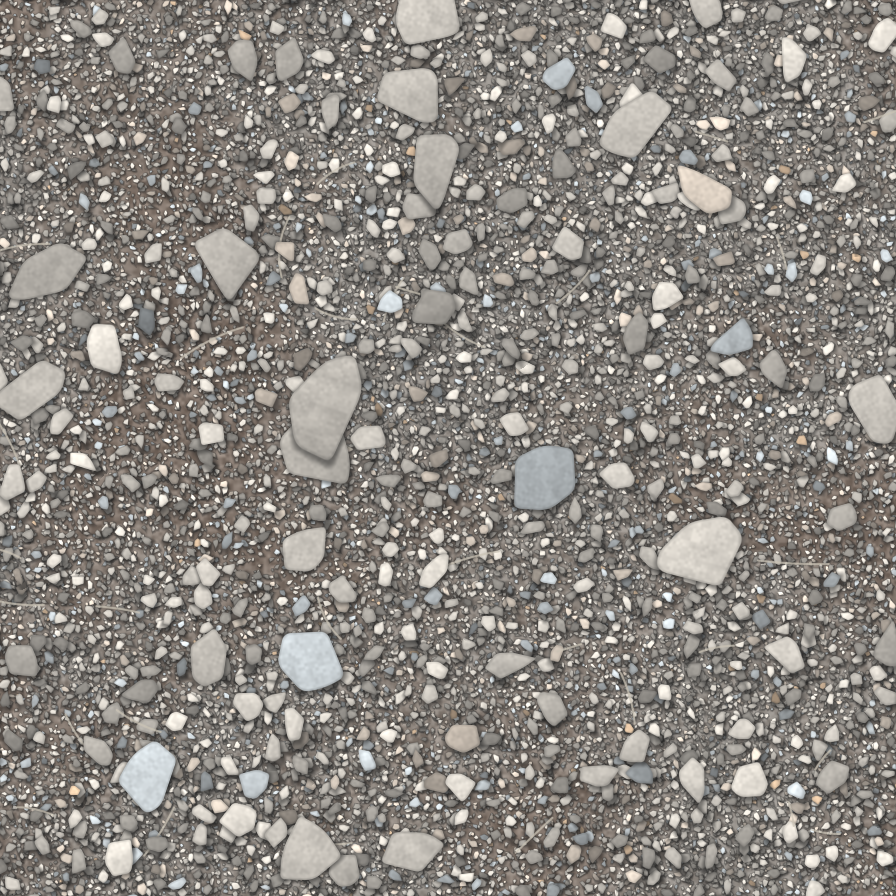
A WebGL 1 fragment shader for this texture:

```glsl
precision highp float;
uniform vec2 u_resolution;

#define SOIL_DARK vec3(0.30, 0.265, 0.235)
#define SOIL_LIGHT vec3(0.57, 0.55, 0.525)
#define TONE_MIN 0.38
#define TONE_MAX 0.93
#define SHADOW_DEPTH 0.5
#define SHADOW_REACH 0.005
#define RIM_WIDTH 0.003
#define GRAIN 0.24
#define STRAW_CELLS 9.0
#define LIGHT_DIR vec2(-0.5, 0.86)
#define DAYLIGHT_HAZE 0.125
#define DAYLIGHT_GAIN 0.925

float hash(vec2 p, float seed) {
  return fract(sin(dot(p, vec2(127.1, 311.7)) + seed * 74.7) * 43758.5453);
}

float noise(vec2 p, float seed) {
  vec2 i = floor(p), f = fract(p);
  f = f * f * (3.0 - 2.0 * f);
  return mix(mix(hash(i, seed), hash(i + vec2(1, 0), seed), f.x),
             mix(hash(i + vec2(0, 1), seed), hash(i + vec2(1, 1), seed), f.x), f.y);
}

float patches(vec2 uv) {
  vec2 p = uv * 5.0;
  return 0.5 * noise(p, 1.0) + 0.3 * noise(p * 2.3, 2.0) + 0.2 * noise(p * 5.1, 3.0);
}

vec2 rotate(vec2 p, float angle) {
  float c = cos(angle), s = sin(angle);
  return vec2(c * p.x + s * p.y, c * p.y - s * p.x);
}

float smoothMax(float a, float b, float k) {
  float h = max(k - abs(a - b), 0.0) / k;
  return max(a, b) + h * h * k * 0.25;
}

// Rounded convex polygon with uneven sides
float stoneDistance(vec2 p, vec2 id, float radius, float seed) {
  p = rotate(p, 6.283 * hash(id, seed + 0.1));
  p.x /= mix(1.0, 1.7, hash(id, seed + 0.2));
  float d = -radius;
  for (int k = 0; k < 6; k++) {
    float n = float(k);
    float a = (n + 0.75 * hash(id, seed + 1.3 + n)) * 1.0472;
    float side = radius * mix(0.62, 1.05, hash(id, seed + 8.7 + n));
    d = smoothMax(d, dot(p, vec2(cos(a), sin(a))) - side, radius * 0.2);
  }
  return d;
}

// Mostly neutral greys, some slate blue, tan and a little ochre
vec3 stoneColor(vec2 id, float seed, float contrast) {
  float tone = mix(0.58, hash(id, seed + 0.3), contrast);
  float kind = hash(id, seed + 0.4);
  vec3 tint = vec3(1.03, 1.0, 0.95);
  if (kind > 0.76) tint = vec3(0.96, 1.0, 1.02);
  if (kind > 0.87) tint = vec3(1.07, 1.0, 0.92);
  if (kind > 0.99) tint = vec3(1.12, 0.95, 0.77);
  return mix(TONE_MIN, TONE_MAX, tone) * tint;
}

void scatterStones(inout vec3 color, vec2 uv, float cells, float density, float contrast, float seed) {
  vec2 g = uv * cells;
  float pixel = cells / u_resolution.y;
  float reach = min(0.24, SHADOW_REACH * cells);
  float rimWidth = min(0.12, RIM_WIDTH * cells);
  for (int j = -1; j <= 1; j++)
  for (int i = -1; i <= 1; i++) {
    vec2 id = floor(g) + vec2(i, j);
    vec2 jitter = vec2(hash(id, seed + 0.5), hash(id, seed + 0.6)) - 0.5;
    vec2 p = g - id - 0.5 - 0.7 * jitter;
    if (dot(p, p) > 1.1) continue;
    if (hash(id, seed + 0.7) > density * mix(0.6, 1.4, patches(id / cells))) continue;
    float radius = mix(0.2, 0.39, hash(id, seed + 0.8));
    float d = stoneDistance(p, id, radius, seed);
    float lit = dot(p, LIGHT_DIR);

    float shade = 1.0 - smoothstep(-reach * 0.3, reach, d + lit * reach * 0.9);
    color *= 1.0 - SHADOW_DEPTH * shade;

    vec3 stone = stoneColor(id, seed, contrast);
    stone *= 1.0 + 0.22 * lit - 0.17 * smoothstep(-rimWidth, 0.0, d);
    vec2 q = rotate(uv, 0.6 + 6.283 * hash(id, seed + 0.9));
    float mottle = 0.5 * noise(q * 270.0, seed) + 0.5 * noise(q * vec2(50.0, 90.0), seed + 4.0);
    stone *= 1.0 + GRAIN * (mottle - 0.5);
    color = mix(color, stone, 1.0 - smoothstep(-0.6 * pixel, 0.6 * pixel, d));
  }
}

// Thin bent stalks of dry grass
void scatterStraw(inout vec3 color, vec2 uv) {
  vec2 g = uv * STRAW_CELLS;
  float pixel = STRAW_CELLS / u_resolution.y;
  for (int j = -1; j <= 1; j++)
  for (int i = -1; i <= 1; i++) {
    vec2 id = floor(g) + vec2(i, j);
    if (hash(id, 90.0) > 0.4) continue;
    vec2 p = g - id - vec2(hash(id, 91.0), hash(id, 92.0));
    p = rotate(p, 6.283 * hash(id, 93.0));
    float halfLength = mix(0.1, 0.36, hash(id, 94.0));
    p.y += (hash(id, 95.0) - 0.5) * p.x * p.x * 1.5;
    float d = length(vec2(max(abs(p.x) - halfLength, 0.0), p.y)) - 0.008;
    float cover = 1.0 - smoothstep(-0.5 * pixel, pixel, d);
    color = mix(color, vec3(0.72, 0.69, 0.63), 0.75 * cover);
  }
}

void main() {
  vec2 uv = gl_FragCoord.xy / u_resolution.y;

  // Soil: brown hollows and paler dusty areas
  float dust = smoothstep(0.25, 0.75, patches(uv));
  float crumbs = 0.6 * noise(uv * 240.0, 5.0) + 0.4 * noise(uv * 110.0, 6.0);
  vec3 color = mix(SOIL_DARK, SOIL_LIGHT, clamp(0.45 * dust + 1.1 * crumbs - 0.25, 0.0, 1.0));
  color *= mix(vec3(1.05, 0.98, 0.94), vec3(1.0), dust);

  // Grit first, the largest stones last
  scatterStones(color, uv, 150.0, 0.75, 1.0, 11.0);
  scatterStones(color, uv, 105.0, 0.65, 1.0, 31.0);
  scatterStones(color, uv, 62.0, 0.5, 0.95, 51.0);
  scatterStones(color, uv, 38.0, 0.32, 0.85, 71.0);
  scatterStraw(color, uv);
  scatterStones(color, uv, 20.0, 0.2, 0.65, 101.0);
  scatterStones(color, uv, 9.5, 0.22, 0.4, 131.0);
  gl_FragColor = vec4(DAYLIGHT_HAZE + DAYLIGHT_GAIN * color, 1.0);
}
```
